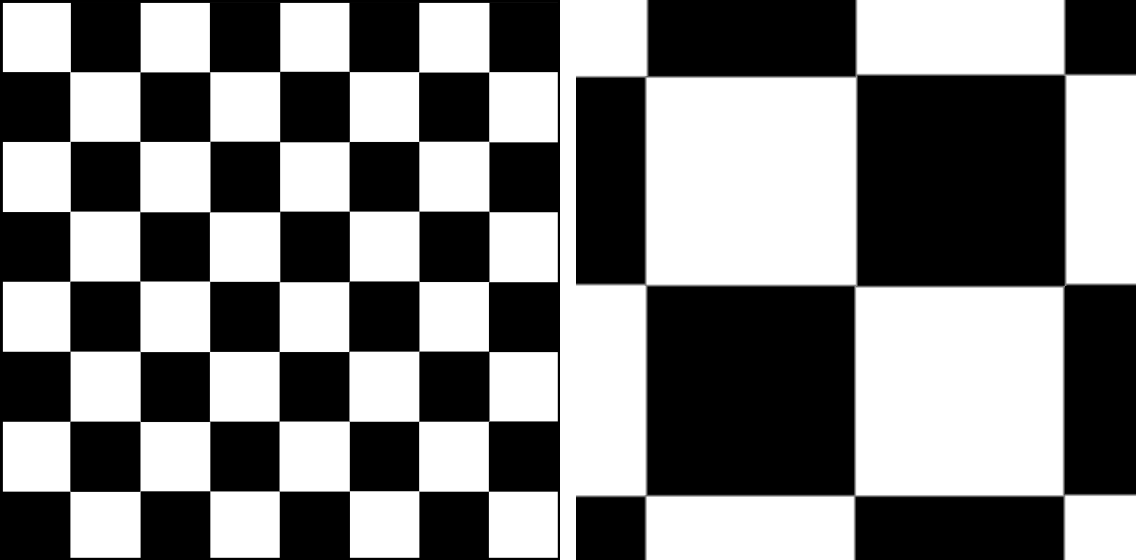
Left: the whole. Right: its middle third, enlarged.
Give the GLSL for this pattern, as a Shadertoy shader.

```glsl
// Black and white checkerboard, eight by eight squares, in a thin black frame
#define SQUARE vec2(0.1246, 0.1248)      // pitch of the squares
#define CENTER vec2(0.4998, 0.4967)      // crossing of the middle lines
#define MARGIN_LOW vec2(0.0052, 0.0039)  // frame width: left, bottom
#define MARGIN_HIGH vec2(0.0039, 0.0052) // frame width: right, top
#define SOFTNESS 0.0019                  // blur across each edge
#define JITTER 0.0014                    // drift of edges between squares
#define BLACK vec3(0.0)
#define WHITE vec3(1.0)

float hash(vec2 p) {
    return fract(sin(dot(p, vec2(127.1, 311.7))) * 43758.5453);
}

// Triangle wave: positive on even cells, negative on odd ones, zero on lines
vec2 alternate(vec2 cell) {
    return abs(mod(cell - 0.5, 2.0) - 1.0) - 0.5;
}

void mainImage(out vec4 fragColor, in vec2 fragCoord) {
    vec2 uv = fragCoord / iResolution.xy;
    vec2 edge = max(vec2(SOFTNESS), 1.0 / iResolution.xy);

    // Each stretch of a grid line drifts slightly on its own
    vec2 cell = (uv - CENTER) / SQUARE;
    vec2 line = floor(cell + 0.5);
    vec2 index = floor(cell);
    vec2 drift = vec2(hash(vec2(line.x, index.y)),
                      hash(vec2(index.x, line.y) + 37.0)) - 0.5;
    cell += drift * JITTER / SQUARE;

    // Squares
    vec2 side = clamp(2.0 * alternate(cell) * SQUARE / edge, -1.0, 1.0);
    float white = 0.5 - 0.5 * side.x * side.y;

    // Frame, which joins itself across the tile borders
    vec2 inset = min(uv - MARGIN_LOW, 1.0 - MARGIN_HIGH - uv);
    vec2 inside = clamp(inset / edge + 0.5, 0.0, 1.0);
    white *= inside.x * inside.y;

    fragColor = vec4(mix(BLACK, WHITE, white), 1.0);
}
```
